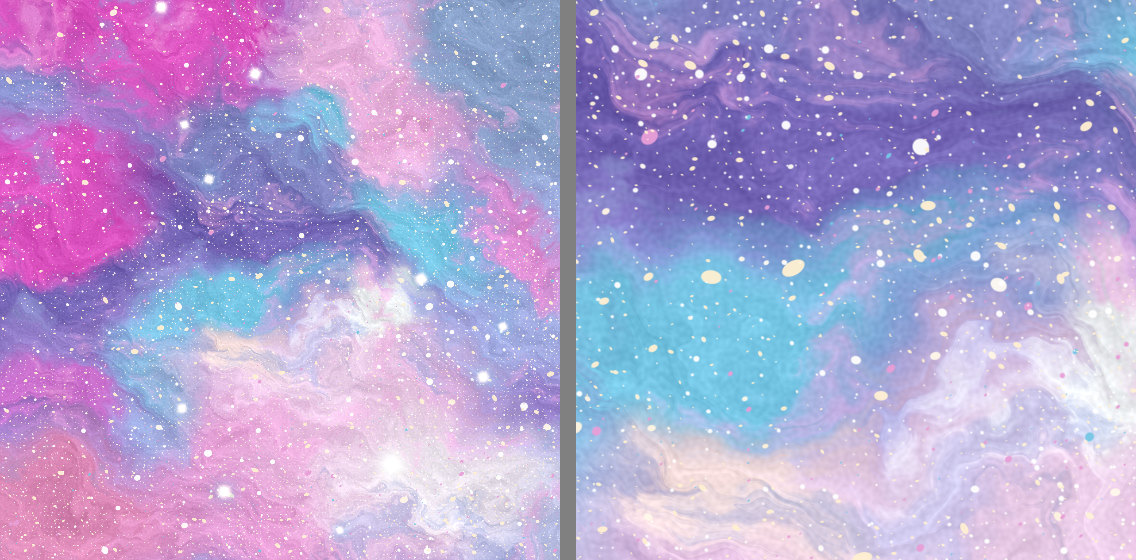
Left: the whole. Right: its middle third, enlarged.
Reproduce this background procedurally as a three.js fragment shader.

```glsl
varying vec2 vUv;
const vec3 MAGENTA = vec3(0.86, 0.32, 0.75), ORCHID = vec3(0.80, 0.44, 0.81);
const vec3 VIOLET = vec3(0.58, 0.49, 0.79), INDIGO = vec3(0.45, 0.39, 0.71);
const vec3 STEEL = vec3(0.52, 0.62, 0.78), PERIWINKLE = vec3(0.64, 0.70, 0.90);
const vec3 CYAN = vec3(0.46, 0.78, 0.90), PINK = vec3(0.91, 0.62, 0.84);
const vec3 BLUSH = vec3(0.91, 0.79, 0.90), CORAL = vec3(0.88, 0.55, 0.73);
const vec3 PEARL = vec3(0.94, 0.95, 0.96), CREAM = vec3(1.0, 0.94, 0.82);
const float SWIRL = 0.15;
const float BRUSH_TILT = -0.5;
const float BRUSH_CONTRAST = 0.12;
const float STROKE_CONTRAST = 0.13;
const float GRAIN = 0.05;
const float STAR_EDGE = 0.0007;
const int STAR_LAYERS = 5;
const int FLARES = 10;

vec2 hash2(vec2 p) {
  vec3 q = fract(p.xyx * vec3(0.1031, 0.1030, 0.0973));
  q += dot(q, q.yzx + 33.33);
  return fract((q.xx + q.yz) * q.zy);
}
vec2 turn(vec2 v, float angle) {
  float c = cos(angle), s = sin(angle);
  return vec2(c * v.x + s * v.y, c * v.y - s * v.x);
}
float corner(vec2 cell, vec2 offset) {
  float angle = 6.2832 * hash2(cell).x;
  return dot(vec2(cos(angle), sin(angle)), offset);
}
float gradientNoise(vec2 p) {
  vec2 i = floor(p), f = fract(p), e = vec2(1.0, 0.0);
  vec2 u = f * f * f * (f * (f * 6.0 - 15.0) + 10.0);
  return mix(mix(corner(i, f), corner(i + e, f - e), u.x),
             mix(corner(i + e.yx, f - e.yx), corner(i + 1.0, f - 1.0), u.x), u.y);
}
float fbm(vec2 p) {
  float sum = 0.0, gain = 0.6;
  for (int i = 0; i < 5; i++, gain *= 0.55) {
    sum += gain * gradientNoise(p);
    p = turn(p, 0.3) * 2.03 + 17.0;
  }
  return sum;
}

// Soft tilted ellipse of colour
vec3 wash(vec3 base, vec2 p, vec2 center, vec2 radius, float tilt, float blur, vec3 tint) {
  float d = length(turn(p - center, tilt) / radius);
  return mix(base, tint, 1.0 - smoothstep(1.0 - blur, 1.0 + blur, d));
}
vec3 nebula(vec2 p) {
  vec3 c = mix(VIOLET, PERIWINKLE, smoothstep(0.35, 1.1, p.x));
  // Upper half
  c = wash(c, p, vec2(0.05, 0.49), vec2(0.24, 0.07), 0.2, 0.7, INDIGO);
  c = wash(c, p, vec2(0.10, 0.80), vec2(0.45, 0.265), 0.45, 0.12, MAGENTA);
  c = wash(c, p, vec2(0.03, 0.86), vec2(0.13, 0.07), -0.4, 0.9, mix(VIOLET, CYAN, 0.3));
  c = wash(c, p, vec2(0.26, 0.75), vec2(0.11, 0.04), -0.3, 0.9, VIOLET);
  c = wash(c, p, vec2(0.90, 0.90), vec2(0.20, 0.22), 0.3, 0.5, STEEL);
  c = wash(c, p, vec2(0.66, 0.86), vec2(0.12, 0.21), 0.35, 0.4, mix(PINK, BLUSH, 0.4));
  c = wash(c, p, vec2(0.48, 0.68), vec2(0.23, 0.12), -0.6, 0.4, mix(INDIGO, STEEL, 0.5));
  c = wash(c, p, vec2(0.43, 0.59), vec2(0.19, 0.08), -0.35, 0.6, INDIGO);
  c = wash(c, p, vec2(0.56, 0.79), vec2(0.07, 0.03), 0.2, 0.8, CYAN);
  c = wash(c, p, vec2(0.74, 0.59), vec2(0.13, 0.07), -0.5, 0.6, CYAN);
  c = wash(c, p, vec2(0.93, 0.59), vec2(0.16, 0.04), -0.9, 0.6, mix(PINK, ORCHID, 0.4));
  // Lower half
  c = wash(c, p, vec2(0.40, 0.45), vec2(0.16, 0.06), 0.3, 0.6, CYAN);
  c = wash(c, p, vec2(0.33, 0.30), vec2(0.11, 0.11), 0.5, 0.7, mix(CYAN, PERIWINKLE, 0.4));
  c = wash(c, p, vec2(0.09, 0.29), vec2(0.13, 0.06), -0.3, 0.4, ORCHID);
  c = wash(c, p, vec2(0.08, 0.07), vec2(0.28, 0.13), -0.1, 0.5, CORAL);
  c = wash(c, p, vec2(0.57, 0.15), vec2(0.32, 0.22), 0.35, 0.35, PINK);
  c = wash(c, p, vec2(0.59, 0.34), vec2(0.20, 0.07), 0.1, 0.7, BLUSH);
  c = wash(c, p, vec2(0.98, 0.28), vec2(0.09, 0.10), 0.4, 0.8, VIOLET);
  c = wash(c, p, vec2(0.78, 0.14), vec2(0.24, 0.12), -0.2, 0.7, mix(BLUSH, PEARL, 0.7));
  c = wash(c, p, vec2(0.47, 0.38), vec2(0.06, 0.045), 0.0, 0.7, mix(BLUSH, CREAM, 0.5));
  return wash(c, p, vec2(0.65, 0.43), vec2(0.10, 0.07), 0.1, 0.3, PEARL);
}

// Small oval stars, one at most per cell, thicker to the right and below
vec3 stars(vec3 base, vec2 uv, float cells) {
  vec2 cell = floor(uv * cells), spot = cell / cells;
  float density = 0.2 + 0.3 * spot.x + 0.2 * (1.0 - spot.y) + 0.5 * gradientNoise(spot * 6.0);
  vec2 place = hash2(cell + cells), kind = hash2(cell + cells * 2.0 + 7.0);
  vec2 offset = turn(fract(uv * cells) - 0.3 - 0.4 * place, place.x * 2.0 - 1.2);
  float d = length(offset * vec2(1.0, 1.0 + 0.8 * place.y)) / cells;
  float radius = mix(0.06, 0.17, pow(kind.x, 3.0)) / cells;
  float disc = 1.0 - smoothstep(radius - STAR_EDGE, radius + STAR_EDGE, d);
  vec3 tint = mix(vec3(1.0), CREAM, smoothstep(0.2, 0.6, place.y));
  tint = mix(tint, kind.x < 0.5 ? CYAN : PINK, step(0.9, place.x));
  return mix(base, tint, 0.95 * disc * step(kind.y, density));
}
// Glow with a bright core and thin crossed rays
float flare(vec2 offset, float size, float tilt) {
  vec2 q = abs(turn(offset, tilt));
  float rays = exp(-q.y / 0.0009 - q.x / size) + exp(-q.x / 0.0009 - q.y / size);
  float d = length(offset) / size;
  return 1.2 * exp(-d * d * 16.0) + 0.5 * exp(-d * 2.5) + 0.3 * rays;
}

void main() {
  // Curling paint with broad and fine strokes
  vec2 p = vUv + SWIRL * vec2(fbm(vUv * 4.0 + 3.0), fbm(vUv * 4.0 + 41.0));
  float brush = fbm(turn(p, BRUSH_TILT) * vec2(5.0, 17.0));
  float stroke = fbm(turn(p, BRUSH_TILT) * vec2(24.0, 60.0) + 3.0 * brush);
  vec3 color = nebula(p + 0.05 * brush + 0.025 * stroke);
  float veil = fbm(p * 7.0 + 70.0) + 0.3 * stroke;
  color = mix(color, PINK, 0.5 * smoothstep(0.12, 0.4, veil));
  color = mix(color, PERIWINKLE, 0.45 * smoothstep(0.12, 0.4, -veil));
  color += BRUSH_CONTRAST * brush + STROKE_CONTRAST * stroke + GRAIN * gradientNoise(vUv * 290.0);
  // Star field
  float cells = 23.0;
  for (int i = 0; i < STAR_LAYERS; i++, cells = floor(cells * 1.6)) color = stars(color, vUv, cells);
  // Flares
  for (int i = 0; i < FLARES; i++) {
    vec2 id = vec2(float(i) * 3.0 + 5.0, 12.0);
    float glow = flare(vUv - hash2(id), mix(0.018, 0.04, hash2(id + 50.0).x), 0.3 + hash2(id + 90.0).y);
    color = mix(color, mix(CYAN, vec3(1.0), smoothstep(0.1, 0.6, glow)), min(glow, 1.0));
  }
  color = mix(color, vec3(1.0), min(0.8 * flare(vUv - vec2(0.70, 0.17), 0.09, -0.2), 1.0));
  gl_FragColor = vec4(clamp(color, 0.0, 1.0), 1.0);
}
```
